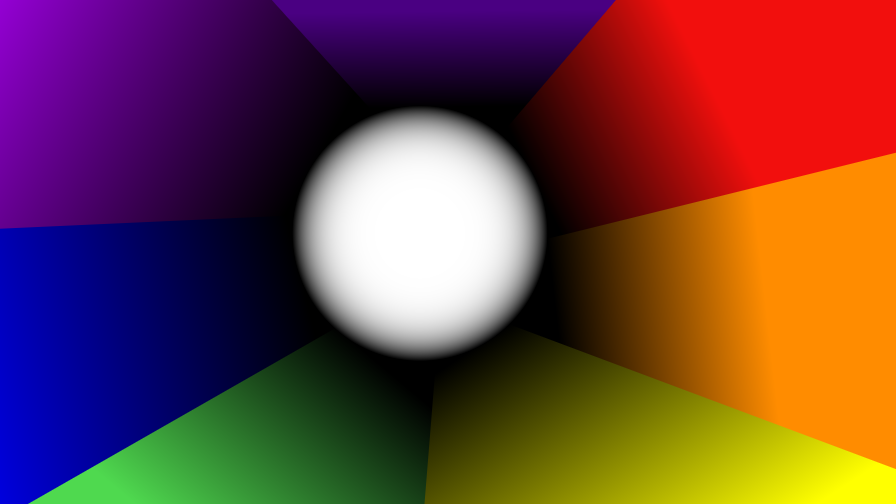
Reproduce this background procedurally as a WebGL 2 fragment shader.

```glsl
#version 300 es
precision highp float;
// Seven coloured wedges fan out around a soft white ball on black.
// Each wedge is the overlap of two half planes, filled with a linear
// ramp that rises from black near the ball to its full colour outside.

#define BALL_CENTER vec2(-0.0556, 0.037)
#define BALL_RADIUS 0.2535
#define BALL_FALLOFF 6.0
#define RAMP_START 0.25
#define WEDGES 7

uniform vec2 u_resolution;
out vec4 fragColor;

// Wedge colours, counterclockwise from red.
const vec3 COLORS[WEDGES] = vec3[](
    vec3(0.95, 0.06, 0.05), vec3(0.29, 0.00, 0.51), vec3(0.58, 0.00, 0.83),
    vec3(0.00, 0.00, 0.87), vec3(0.31, 0.85, 0.31), vec3(1.00, 1.00, 0.00),
    vec3(1.00, 0.55, 0.00));

// First edge of each wedge: direction angle, offset from the ball centre.
const vec2 EDGES[WEDGES] = vec2[](
    vec2(0.242, -0.071), vec2(0.864, 0.005), vec2(2.307, -0.093),
    vec2(3.187, -0.047), vec2(3.661, 0.080), vec2(4.632, 0.052),
    vec2(5.925, -0.107));

// Ramp of each wedge: direction angle, distance of full colour.
const vec2 RAMPS[WEDGES] = vec2[](
    vec2(0.466, 0.646), vec2(1.585, 0.440), vec2(2.618, 0.953),
    vec2(3.386, 0.940), vec2(4.014, 0.775), vec2(5.290, 0.880),
    vec2(0.114, 0.666));

vec2 direction(float angle) {
    return vec2(cos(angle), sin(angle));
}

// Signed distance to an edge, positive on its counterclockwise side.
float edgeDistance(vec2 p, vec2 edge) {
    vec2 d = direction(edge.x);
    return dot(p, vec2(-d.y, d.x)) - edge.y;
}

float coverage(float dist, float pixel) {
    return clamp(dist / pixel + 0.5, 0.0, 1.0);
}

vec3 wedgeFan(vec2 p, float pixel) {
    vec3 color = vec3(0.0);
    for (int i = 0; i < WEDGES; i++) {
        float first = edgeDistance(p, EDGES[i]);
        float last = edgeDistance(p, EDGES[(i + 1) % WEDGES]);
        float mask = coverage(first, pixel) * coverage(-last, pixel);
        float reach = dot(p, direction(RAMPS[i].x));
        float ramp = (reach - RAMP_START) / (RAMPS[i].y - RAMP_START);
        color += COLORS[i] * mask * clamp(ramp, 0.0, 1.0);
    }
    return color;
}

void main() {
    float pixel = 1.0 / u_resolution.y;
    vec2 p = (gl_FragCoord.xy - 0.5 * u_resolution) * pixel - BALL_CENTER;
    vec3 color = wedgeFan(p, pixel);

    // Ball: flat white core fading to black at the rim.
    float radius = length(p);
    float shade = 1.0 - pow(min(radius / BALL_RADIUS, 1.0), BALL_FALLOFF);
    color = mix(color, vec3(shade), coverage(BALL_RADIUS - radius, pixel));

    fragColor = vec4(color, 1.0);
}
```
